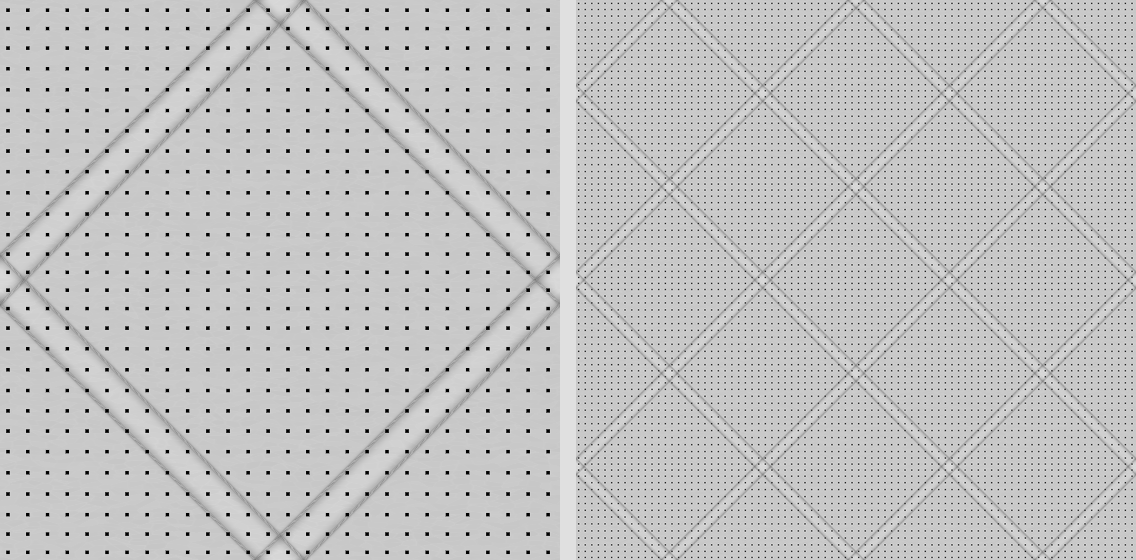
Left: one tile. Right: repeated 3 by 3.
A Shadertoy shader for this texture:

```glsl
// Pale grained leather perforated with small square holes, crossed by two
// stitched diagonal bands that wrap into a diamond. Holes sit on a grid nudged
// by sines, grain is wrapped cellular noise, seams are distances to diagonals.

const float TAU = 6.2831853;

const vec3 LEATHER = vec3(0.787);
const vec3 SEAM_EDGE = vec3(0.58);
const vec3 THREAD = vec3(0.50);
const vec3 HOLE = vec3(0.0);

const float HOLES = 28.0;               // holes across and down
const float DRIFT_PERIOD = 14.0;        // holes per cycle of uneven spacing
const vec2 HOLE_CENTER = vec2(0.379, 0.562);
const float HOLE_HALF = 0.0031;
const float HALO_WIDTH = 0.0016;
const float HALO_LIFT = 0.025;

const float BAND_HALF = 0.0435;         // measured along an axis
const float BAND_LIFT = 0.03;
const float SEAM_HALF = 0.0024;
const float EDGE_HALF = 0.0006;
const float SHADE_DEPTH = 0.10;
const float SHADE_INSIDE = 0.0095;
const float SHADE_OUTSIDE = 0.0045;
const float STITCHES = 42.0;
const float STITCH_TILT = 0.003;

const vec2 GRAIN_CELLS = vec2(36.0, 120.0);
const float GRAIN_DEPTH = 0.022;

vec2 hash22(vec2 p) {
    vec3 q = fract(p.xyx * vec3(0.1031, 0.1030, 0.0973));
    q += dot(q, q.yzx + 33.33);
    return fract((q.xx + q.yz) * q.zy);
}

// Cellular noise that wraps after the given number of cells:
// x is the gap between the two nearest points, y a random value per cell.
vec2 cellular(vec2 uv, vec2 cells) {
    vec2 p = uv * cells;
    vec2 base = floor(p);
    float nearest = 8.0, second = 8.0, tone = 0.0;
    for (int j = -1; j <= 1; j++)
    for (int i = -1; i <= 1; i++) {
        vec2 cell = base + vec2(i, j);
        vec2 rnd = hash22(mod(cell, cells));
        float d = length(cell + rnd - p);
        if (d < nearest) {
            second = nearest;
            nearest = d;
            tone = rnd.x;
        } else {
            second = min(second, d);
        }
    }
    return vec2(second - nearest, tone);
}

// Fine horizontal creases, bent slightly by sines
float grain(vec2 uv) {
    vec2 bend = vec2(0.006 * sin(TAU * 5.0 * uv.y),
                     0.003 * sin(TAU * (9.0 * uv.x + 2.0 * uv.y)));
    vec2 fine = cellular(uv + bend, GRAIN_CELLS);
    float crease = 1.0 - smoothstep(0.0, 0.25, fine.x);
    float patches = 0.5 + 0.5 * sin(TAU * 4.0 * uv.x + 2.0 * sin(TAU * 7.0 * uv.y));
    return 0.6 * (fine.y - 0.5) + 0.5 * (crease - 0.3) * (0.4 + 0.6 * patches);
}

float stroke(float dist, float halfWidth, float aa) {
    return 1.0 - smoothstep(halfWidth - aa, halfWidth + aa, abs(dist));
}

// Padded band with a stitched seam along each side
vec3 addBand(vec3 color, float across, float along, float aa) {
    float offset = fract(across) - 0.5;
    float d = (abs(offset) - BAND_HALF) * 0.7071;
    float reach = d < 0.0 ? SHADE_INSIDE : SHADE_OUTSIDE;
    color += BAND_LIFT * smoothstep(0.0, -0.02, d);
    color -= SHADE_DEPTH * exp(-d * d / (reach * reach));

    float t = fract(along * STITCHES) - 0.5;
    float dash = smoothstep(0.46, 0.36, abs(t));
    float thread = stroke(d + STITCH_TILT * t, EDGE_HALF, aa) * dash;
    float edges = stroke(abs(d) - SEAM_HALF, EDGE_HALF, aa);
    color = mix(color, SEAM_EDGE, 0.75 * edges);
    return mix(color, THREAD, 0.7 * thread);
}

// Square hole with a faint bright rim; rows count downward
vec3 addHoles(vec3 color, vec2 uv, float aa) {
    vec2 p = vec2(uv.x, 1.0 - uv.y) * HOLES;
    vec2 phase = TAU * floor(p) / DRIFT_PERIOD;
    vec2 drift = vec2(0.020 * cos(phase.x) - 0.020 * sin(phase.x),
                      -0.022 * cos(phase.y) - 0.131 * sin(phase.y)
                      - 0.031 * cos(2.0 * phase.y) - 0.048 * sin(2.0 * phase.y));
    vec2 q = abs(fract(p) - HOLE_CENTER - drift) / HOLES;
    float d = max(q.x, q.y) - HOLE_HALF;
    color += HALO_LIFT * (1.0 - smoothstep(HALO_WIDTH - aa, HALO_WIDTH + aa, d));
    return mix(color, HOLE, 1.0 - smoothstep(-aa, aa, d));
}

void mainImage(out vec4 fragColor, in vec2 fragCoord) {
    vec2 uv = fragCoord / iResolution.xy;
    float aa = 0.6 / iResolution.y;

    vec3 color = LEATHER + GRAIN_DEPTH * grain(uv);
    float rising = uv.x - uv.y, falling = uv.x + uv.y;
    color = addBand(color, rising, falling, aa);
    color = addBand(color, falling, rising, aa);
    color = addHoles(color, uv, aa);
    fragColor = vec4(color, 1.0);
}
```
